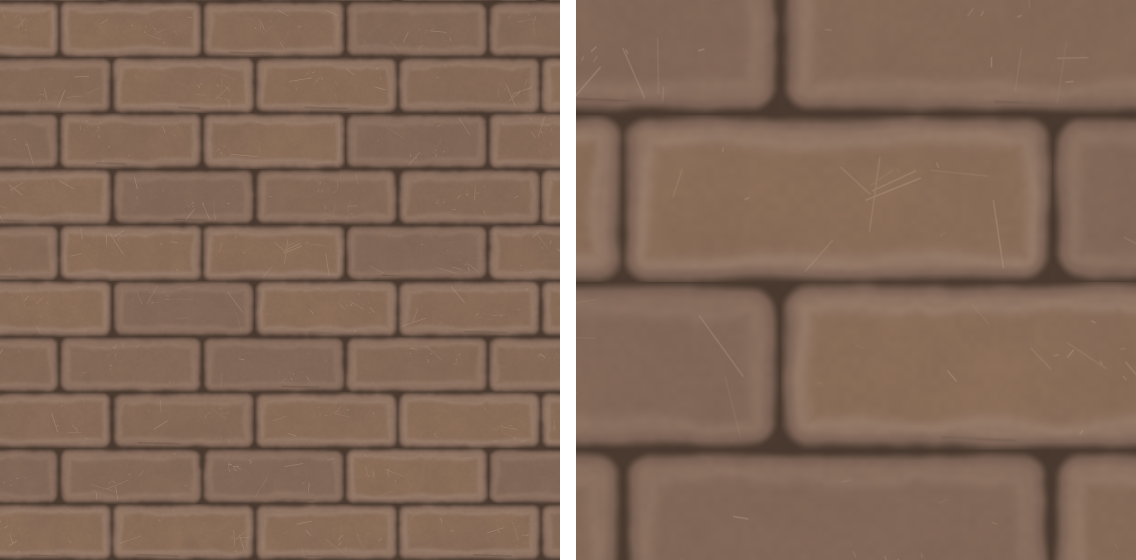
Left: the whole. Right: its middle third, enlarged.
A WebGL 2 fragment shader for this texture:

```glsl
#version 300 es
precision highp float;

uniform vec2 u_resolution;
out vec4 outColor;

const vec2 BRICK = vec2(0.2552, 0.09974);
const float EVEN_ROW_JOINT = 0.2;
const float ODD_ROW_JOINT = 0.106;
const float CORNER_RADIUS = 0.015;
const int SCRATCHES = 14;

const vec3 MORTAR = vec3(0.29, 0.225, 0.185);
const vec3 EDGE = vec3(0.47, 0.375, 0.325);
const vec3 RIM = vec3(0.565, 0.46, 0.395);
const vec3 WARM_FACE = vec3(0.54, 0.425, 0.342);
const vec3 DULL_FACE = vec3(0.505, 0.402, 0.340);
const vec3 SCRATCH = vec3(0.69, 0.60, 0.53);

float hash(vec2 p) {
    vec3 q = fract(p.xyx * vec3(0.1031, 0.1030, 0.0973));
    q += dot(q, q.yzx + 33.33);
    return fract((q.x + q.y) * q.z);
}

vec2 hash2(vec2 p) {
    return vec2(hash(p), hash(p + 47.3));
}

float noise(vec2 p) {
    vec2 i = floor(p), f = fract(p);
    f = f * f * (3.0 - 2.0 * f);
    float low = mix(hash(i), hash(i + vec2(1, 0)), f.x);
    float high = mix(hash(i + vec2(0, 1)), hash(i + vec2(1, 1)), f.x);
    return mix(low, high, f.y);
}

float fbm(vec2 p) {
    float sum = 0.0, gain = 0.5;
    for (int i = 0; i < 4; i++) {
        sum += gain * noise(p);
        p = p * 2.03 + 17.0;
        gain *= 0.5;
    }
    return sum / 0.9375;
}

float roundedBox(vec2 p, vec2 halfSize, float radius) {
    vec2 q = abs(p) - halfSize + radius;
    return length(max(q, 0.0)) + min(max(q.x, q.y), 0.0) - radius;
}

float segment(vec2 p, vec2 a, vec2 b) {
    vec2 ab = b - a;
    return length(p - a - ab * clamp(dot(p - a, ab) / dot(ab, ab), 0.0, 1.0));
}

// Fine strokes, some gathered around one worn spot on the brick
float scratches(vec2 p, vec2 id, float pixel) {
    vec2 wornSpot = (hash2(id + 5.7) - 0.5) * BRICK * vec2(0.75, 0.5);
    float mask = 0.0;
    for (int i = 0; i < SCRATCHES; i++) {
        vec2 seed = id * 13.0 + float(i) * vec2(3.7, 7.1);
        vec2 spread = (hash2(seed) - 0.5) * BRICK * 0.82;
        vec2 center = i % 2 == 0 ? spread : wornSpot + spread * 0.28;
        float angle = 6.2832 * hash(seed + 2.3);
        float size = 0.001 + 0.022 * pow(hash(seed + 8.9), 4.0);
        vec2 reach = size * vec2(cos(angle), sin(angle));
        float d = segment(p, center - reach, center + reach);
        float line = 1.0 - smoothstep(0.0, 0.0006 + pixel * 0.6, d);
        mask = max(mask, line * mix(0.12, 0.6, hash(seed + 4.1)));
    }
    return mask;
}

// A shallow straight chip along the lower edge
float chip(vec2 p, vec2 id, float pixel) {
    float start = mix(-0.09, 0.02, hash(id + 21.0));
    float len = mix(0.03, 0.075, hash(id + 22.0));
    float y = -BRICK.y * 0.5 + mix(0.007, 0.011, hash(id + 23.0));
    float d = segment(p, vec2(start, y), vec2(start + len, y - 0.002));
    return (1.0 - smoothstep(0.0, 0.001 + pixel, d)) * step(0.35, hash(id + 24.0));
}

vec3 brickWall(vec2 p, float pixel) {
    // Running-bond cells
    float row = floor(p.y / BRICK.y);
    float joint = mod(row, 2.0) < 0.5 ? EVEN_ROW_JOINT : ODD_ROW_JOINT;
    vec2 cell = vec2((p.x - joint) / BRICK.x, p.y / BRICK.y);
    vec2 id = floor(cell) + 20.0;
    vec2 local = (fract(cell) - 0.5) * BRICK;
    float dullness = smoothstep(0.35, 0.95, hash(id + 9.0));

    // Worn outline and the wavy inner border of the bevel
    float wobble = (noise(p * 34.0) - 0.5) * 0.003 + (noise(p * 95.0) - 0.5) * 0.0012;
    float inset = mix(0.0012, 0.0028, dullness);
    float depth = -roundedBox(local, BRICK * 0.5 - inset, CORNER_RADIUS) + wobble;
    float scallop = abs(noise(p * vec2(42.0, 18.0) + id) - 0.5) * 0.010;
    float bevel = depth + (noise(p * 24.0 + id * 3.0) - 0.5) * 0.007
                - scallop * smoothstep(0.0, 0.04, local.y);

    // Joint, bevel, pale ridge and face
    vec3 face = mix(WARM_FACE, DULL_FACE, dullness);
    face = mix(face, DULL_FACE, 0.45 * smoothstep(0.45, 0.75, fbm(p * 9.0 + id)));
    vec3 rim = mix(RIM, face, 0.15 + 0.4 * dullness);
    vec3 color = mix(MORTAR, EDGE, smoothstep(-0.002 - pixel, 0.0035 + pixel, depth));
    color = mix(color, rim, smoothstep(0.0015, 0.010, depth));
    color = mix(color, face, smoothstep(0.011, 0.023, bevel));
    float ridge = smoothstep(0.008, 0.013, bevel) * (1.0 - smoothstep(0.013, 0.019, bevel));
    color += 0.016 * ridge * (1.0 - 0.5 * dullness);

    // Wear and mottling
    float onBrick = smoothstep(0.003, 0.007, depth);
    color = mix(color, SCRATCH, scratches(local, id, pixel) * onBrick * 0.7);
    color *= 1.0 - 0.11 * chip(local, id, pixel) * onBrick;
    color *= 1.0 + 0.05 * (fbm(p * 38.0) - 0.5) + 0.025 * (noise(p * 230.0) - 0.5);
    return color;
}

void main() {
    vec2 p = gl_FragCoord.xy / u_resolution.y;
    outColor = vec4(brickWall(p, 1.0 / u_resolution.y), 1.0);
}
```
